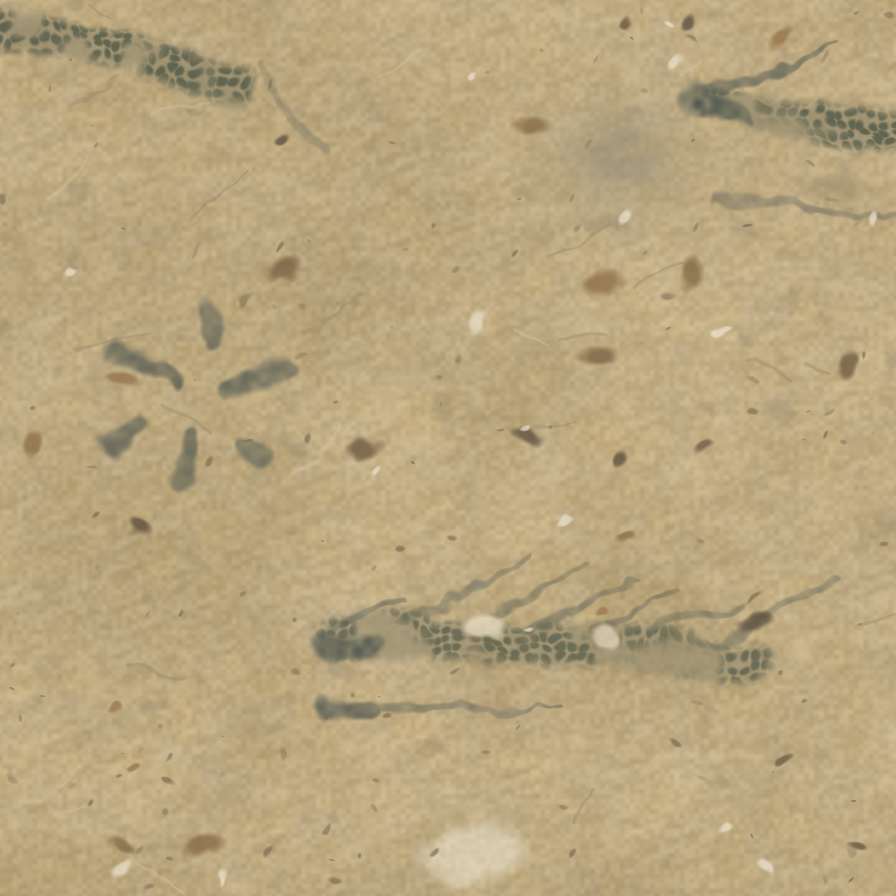
This texture is drawn by a WebGL 2 fragment shader. Its source:

```glsl
#version 300 es
precision highp float;
// Weathered sandy ground with mossy smears, a ring of petals, specks and pale chips.
uniform vec2 u_resolution;
out vec4 fragColor;

float hash(vec2 cell) {
  uvec2 q = uvec2(ivec2(floor(cell))) * uvec2(1597334673u, 3812015801u);
  uint n = (q.x ^ q.y) * 1597334673u;
  n = (n ^ (n >> 15)) * 2246822519u;
  return float((n ^ (n >> 13)) >> 8) / 16777216.0;
}

float noise(vec2 p) {
  vec2 i = floor(p), f = fract(p);
  f = f * f * (3.0 - 2.0 * f);
  return mix(mix(hash(i), hash(i + vec2(1, 0)), f.x),
             mix(hash(i + vec2(0, 1)), hash(i + vec2(1, 1)), f.x), f.y);
}

float fbm(vec2 p) {
  float sum = 0.0, amp = 0.53;
  for (int i = 0; i < 4; i++) {
    sum += amp * noise(p);
    p = mat2(1.6, 1.2, -1.2, 1.6) * p + 7.3;
    amp *= 0.5;
  }
  return sum;
}

vec2 turn(vec2 p, float a) {
  return vec2(cos(a) * p.x + sin(a) * p.y, cos(a) * p.y - sin(a) * p.x);
}

// Soft tapered line from a to b.
float stroke(vec2 p, vec2 a, vec2 b, float wa, float wb) {
  vec2 d = b - a;
  float t = clamp(dot(p - a, d) / dot(d, d), 0.0, 1.0);
  float w = mix(wa, wb, t);
  return 1.0 - smoothstep(w * 0.5, w * 1.2 + 0.002, length(p - a - d * t));
}

float blob(vec2 p, vec2 center, vec2 size) {
  return 1.0 - smoothstep(0.6, 1.15, length((p - center) / size));
}

// Round clumps packed in jittered cells.
float clumps(vec2 p) {
  float nearest = 1.0;
  for (int k = 0; k < 9; k++) {
    vec2 c = floor(p) + vec2(k % 3 - 1, k / 3 - 1);
    vec2 center = c + 0.2 + 0.6 * vec2(hash(c + 11.0), hash(c + 57.0));
    nearest = min(nearest, length(p - center));
  }
  return 1.0 - smoothstep(0.25, 0.62, nearest);
}

// One speck per occupied cell: x = coverage, y = random tint.
vec2 speck(vec2 p, float count, float chance, float seed) {
  vec2 c = floor(p * count) + seed;
  vec2 center = 0.3 + 0.4 * vec2(hash(c + 3.0), hash(c + 29.0));
  vec2 d = turn(fract(p * count) - center, hash(c + 71.0) * 2.0 - 0.6);
  float size = 0.05 + 0.11 * hash(c + 43.0);
  float cover = 1.0 - smoothstep(0.5, 1.3, length(d * vec2(0.65, 1.2)) / size);
  return vec2(cover * step(hash(c), chance), hash(c + 91.0));
}

void main() {
  vec2 p = gl_FragCoord.xy / u_resolution;
  vec2 q = p + (vec2(noise(p * 16.0), noise(p * 16.0 + 40.0)) - 0.5) * 0.022
             + (vec2(noise(p * 70.0), noise(p * 70.0 + 90.0)) - 0.5) * 0.008;

  // Sand: broad tone, slanted streaks and fine grain
  float streaks = noise(turn(p, 0.35) * vec2(45, 130));
  float tone = (fbm(p * 7.0) - 0.5) * 0.10 + (streaks - 0.5) * 0.05
             + (noise(p * 180.0) - 0.5) * 0.07;
  vec3 color = vec3(0.745, 0.665, 0.505) + tone;
  color += (noise(p * 38.0 + 5.0) - 0.5) * vec3(0.015, 0.0, -0.03);
  color = mix(color, vec3(0.62, 0.56, 0.44), 0.5 * smoothstep(0.67, 0.85, fbm(p * 24.0 + 60.0)));

  // Faint scratches, mostly slanted
  for (int i = 0; i < 26; i++) {
    vec2 seed = vec2(i, 17);
    vec2 start = vec2(hash(seed), hash(seed + 31.0));
    float angle = hash(seed + 67.0) * 1.5 - 0.5;
    vec2 end = start + (0.02 + 0.06 * hash(seed + 83.0)) * vec2(cos(angle), sin(angle));
    vec3 ink = i % 3 == 0 ? vec3(0.84, 0.77, 0.64) : vec3(0.58, 0.52, 0.41);
    color = mix(color, ink, 0.4 * stroke(q, start, end, 0.0015, 0.0005));
  }

  // Mossy bands and the hazy grey patch
  float moss = stroke(q, vec2(-0.02, 0.97), vec2(0.14, 0.94), 0.022, 0.024);
  moss = max(moss, stroke(q, vec2(0.16, 0.935), vec2(0.26, 0.90), 0.022, 0.024));
  moss = max(moss, stroke(q, vec2(0.79, 0.88), vec2(1.03, 0.85), 0.018, 0.032));
  moss = max(moss, 0.85 * stroke(q, vec2(0.39, 0.295), vec2(0.84, 0.265), 0.032, 0.022));
  float dots = clumps(q * 78.0);
  float haze = exp(-dot((q - vec2(0.69, 0.82)) * vec2(14, 19), (q - vec2(0.69, 0.82)) * vec2(14, 19)));
  color = mix(color, vec3(0.57, 0.54, 0.45), 0.65 * haze * (0.6 + 0.7 * streaks));
  color = mix(color, vec3(0.56, 0.53, 0.42), 0.65 * moss);
  color = mix(color, vec3(0.32, 0.35, 0.28), 0.8 * moss * dots * smoothstep(0.2, 0.6, noise(p * 34.0)));

  // Slate strands: curling tail, open fan, twigs and tapered smear
  float slate = 0.35 * stroke(q, vec2(0.29, 0.92), vec2(0.36, 0.83), 0.004, 0.006);
  slate = max(slate, stroke(q, vec2(0.775, 0.885), vec2(0.84, 0.865), 0.019, 0.008));
  slate = max(slate, 0.75 * stroke(q, vec2(0.77, 0.885), vec2(0.94, 0.945), 0.009, 0.002));
  slate = max(slate, 0.5 * stroke(q, vec2(0.81, 0.775), vec2(1.0, 0.75), 0.006, 0.002));
  slate = max(slate, stroke(q, vec2(0.372, 0.283), vec2(0.42, 0.278), 0.019, 0.012));
  slate = max(slate, 0.9 * stroke(q, vec2(0.37, 0.207), vec2(0.42, 0.202), 0.014, 0.007));
  slate = max(slate, 0.55 * stroke(q, vec2(0.41, 0.204), vec2(0.62, 0.206), 0.007, 0.001));
  for (int i = 0; i < 7; i++) {
    float h = hash(vec2(i, 203));
    vec2 root = vec2(0.38 + 0.07 * float(i), 0.31 - 0.004 * float(i));
    slate = max(slate, 0.55 * stroke(q, root, root + vec2(0.07 + 0.08 * h, 0.02 + 0.06 * h), 0.006, 0.002));
  }

  // Ring of petals, alternately stubby and long
  for (int i = 0; i < 6; i++) {
    float h = hash(vec2(i, 311)), angle = 0.4 + 1.047 * float(i);
    vec2 dir = vec2(cos(angle), sin(angle));
    float inner = i % 2 == 0 ? 0.04 : 0.075, outer = 0.09 + 0.02 * h;
    slate = max(slate, 0.85 * stroke(q, vec2(0.22, 0.55) + dir * inner, vec2(0.22, 0.55) + dir * outer, 0.009, 0.014));
  }
  vec3 slateColor = mix(vec3(0.30, 0.33, 0.31), vec3(0.50, 0.49, 0.40), noise(p * 95.0));
  color = mix(color, slateColor, 0.85 * slate);

  // Pale chips and scattered specks
  float pale = 0.85 * blob(q, vec2(0.53, 0.043), vec2(0.064, 0.037));
  pale = max(pale, blob(q, vec2(0.545, 0.307), vec2(0.026, 0.017)));
  pale = max(pale, 0.8 * blob(q, vec2(0.672, 0.288), vec2(0.016, 0.014)));
  color = mix(color, vec3(0.86, 0.81, 0.70) + tone * 0.5, pale);
  vec2 dark = speck(q, 11.0, 0.2, 400.0), fine = speck(q, 34.0, 0.12, 500.0);
  vec2 chip = speck(q, 18.0, 0.06, 600.0);
  color = mix(color, mix(vec3(0.32, 0.28, 0.23), vec3(0.60, 0.46, 0.29), dark.y), 0.75 * dark.x);
  color = mix(color, vec3(0.47, 0.41, 0.32), fine.x * (0.2 + 0.5 * fine.y));
  color = mix(color, vec3(0.92, 0.88, 0.80), 0.75 * chip.x);
  fragColor = vec4(color, 1.0);
}
```
